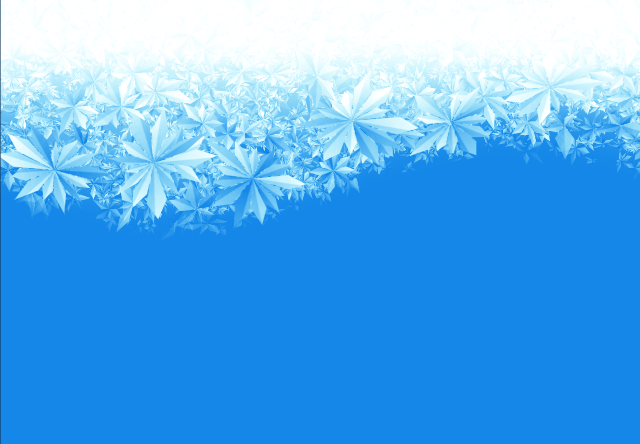
Give the GLSL for this background, as a WebGL 2 fragment shader.

```glsl
#version 300 es
precision highp float;

uniform vec2 u_resolution;
out vec4 fragColor;

#define TAU 6.2831853
#define LAYERS 6
#define COARSE_CELL 0.125
#define LAYER_SHRINK 0.80
#define FACET_CONTRAST 0.60
#define STAR_COUNT 6
#define STAR_RADIUS 0.145
#define WHITE_START 0.69
#define WHITE_END 0.92

vec3 hash3(vec2 p) {
    vec3 q = fract(p.xyx * vec3(0.1031, 0.1030, 0.0973));
    q += dot(q, q.yxz + 33.33);
    return fract((q.xxy + q.yzz) * q.zyx);
}

mat2 rotate(float a) {
    return mat2(cos(a), sin(a), -sin(a), cos(a));
}

// Blue through cyan to white
vec3 iceColor(float t) {
    t = clamp(t, 0.0, 1.0);
    float lift = 1.0 - pow(1.0 - t, 1.5);
    return vec3(mix(0.08, 1.0, t), mix(vec2(0.53, 0.91), vec2(1.0), lift));
}

// Lower limit of the frost, x from 0 to 1
float frostEdge(float x) {
    return 0.55 - 0.085 * cos(TAU * (x - 0.27) / 1.08);
}

float whiteness(float y) {
    return smoothstep(WHITE_START, WHITE_END, y);
}

// Mean brightness of the ice at a height above its edge
float iceLevel(float height, float y) {
    float body = 0.20 + 1.45 * clamp(height, 0.0, 0.26);
    return mix(body, 1.0, whiteness(y));
}

// Fan of kite-shaped blades, each split into a light and a dark facet
void drawCrystal(inout float tone, vec2 q, float radius, float blades,
                 float seed, float level, float contrast, float opacity) {
    float r = length(q);
    if (r > radius) return;
    float turn = fract(atan(q.y, q.x) / TAU + 1.0 + seed) * blades;
    float blade = floor(turn);
    vec3 rnd = hash3(vec2(blade + 3.0, seed * 917.0));
    float sector = TAU / blades;
    float angle = (fract(turn) - 0.5) * sector;
    vec2 s = r * vec2(cos(angle), sin(angle));
    float len = radius * mix(0.42, 1.0, rnd.x);
    float halfWidth = min(s.x * tan(sector * 0.48), (len - s.x) * mix(0.22, 0.6, rnd.y));
    float px = 1.0 / u_resolution.y;
    float mask = smoothstep(-0.5 * px, px, halfWidth - abs(s.y));
    float side = smoothstep(-px, px, s.y + (rnd.y - 0.5) * 0.2 * s.x) - 0.5;
    float facet = rnd.z - 0.5 + 0.38 * side + 0.55 * (s.x / len - 0.45);
    tone = mix(tone, level + contrast * facet, mask * opacity);
}

void main() {
    float aspect = u_resolution.x / u_resolution.y;
    vec2 p = gl_FragCoord.xy / u_resolution.y;
    float height = p.y - frostEdge(p.x / aspect);
    float white = whiteness(p.y);
    float contrast = FACET_CONTRAST * (1.0 - 0.86 * white);

    // Soft ground beneath the crystals
    float tone = mix(0.0, iceLevel(height, p.y) * mix(0.6, 1.0, white),
                     smoothstep(0.0, 0.2, height));

    // Scattered crystals, fine and coarse grids interleaved
    for (int k = 0; k < LAYERS; k++) {
        float layer = float(k);
        float cell = COARSE_CELL * pow(LAYER_SHRINK, mod(layer * 2.0 + 5.0, 7.0));
        vec2 base = floor(p / cell);
        for (int j = 0; j < 9; j++) {
            vec2 id = base + vec2(j % 3 - 1, j / 3 - 1);
            vec3 rnd = hash3(id + layer * 37.0 + 11.0);
            vec3 shape = hash3(id.yx + layer * 53.0 + 71.0);
            vec2 center = (id + rnd.xy) * cell;
            float rise = center.y - frostEdge(center.x / aspect);
            if (rise < 0.01 + 0.06 * rnd.z || shape.x > 0.88) continue;
            vec2 q = rotate(TAU * shape.y) * (p - center);
            q.y *= 1.0 + 0.8 * shape.z;
            float fade = smoothstep(-0.03, 0.07, height) * 0.92;
            float level = iceLevel(rise, p.y) + 0.22 * (rnd.z - 0.5) * (1.0 - white);
            drawCrystal(tone, q, cell * mix(0.65, 1.0, shape.x),
                        5.0 + floor(rnd.z * 7.0), rnd.x, level, contrast, fade);
        }
    }

    // Large stars strung along the edge
    for (int i = 0; i < STAR_COUNT; i++) {
        float n = float(i);
        vec3 rnd = hash3(vec2(n + 5.0, 19.0));
        float x = 0.085 + 0.155 * n;
        float rise = 0.13 + 0.03 * cos(n * TAU * 0.5 + 3.14) + 0.02 * rnd.x;
        vec2 q = p - vec2(x * aspect, frostEdge(x) + rise);
        q = rotate(rnd.y - 0.5) * q * vec2(0.9, 1.12);
        drawCrystal(tone, q, STAR_RADIUS * mix(0.8, 1.0, rnd.z), 13.0, rnd.x,
                    iceLevel(rise, p.y) + 0.10, contrast,
                    0.95 * smoothstep(-0.06, 0.04, height));
    }

    vec3 color = iceColor(tone);
    // Thin dark rim on the left
    color = mix(color, vec3(0.08, 0.22, 0.35), 0.6 * (1.0 - smoothstep(0.001, 0.003, p.x)));
    fragColor = vec4(color, 1.0);
}
```
